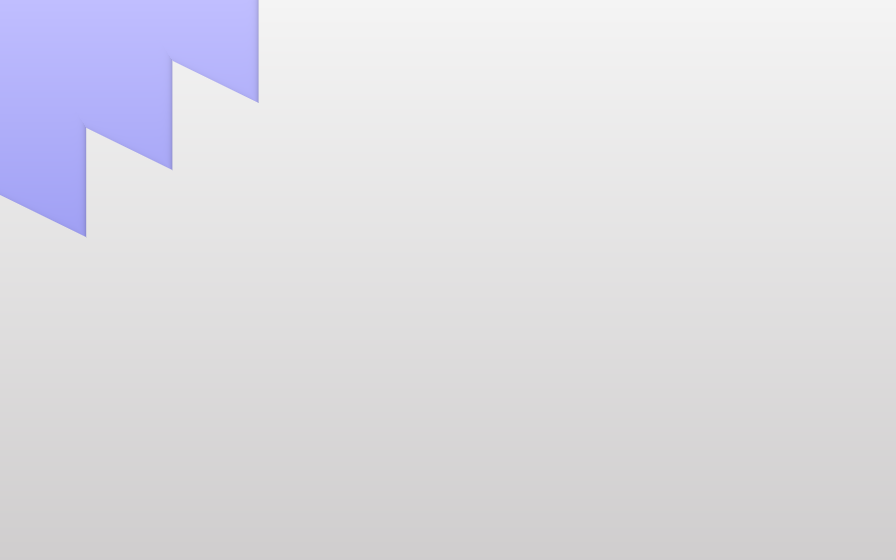
Give the GLSL for this background, as a WebGL 1 fragment shader.

```glsl
precision highp float;
// A soft grey vertical gradient with a violet sawtooth panel in the upper left.
// The panel is a union of wedges, each cut by a vertical and a sloped edge,
// evaluated as a signed distance in units of canvas height.
uniform vec2 u_resolution;

#define TEETH 3
#define TOOTH_WIDTH 0.1539
#define TOOTH_RISE 0.1198
#define FIRST_DEPTH 0.348
#define EDGE_SLOPE 0.49
#define PANEL_HEIGHT 0.423
#define SHADE_WIDTH 0.004
#define SHADE_STRENGTH 0.17

const vec3 GREY_TOP = vec3(0.957, 0.957, 0.957);
const vec3 GREY_BOTTOM = vec3(0.813, 0.805, 0.807);
const vec3 VIOLET_TOP = vec3(0.753, 0.745, 1.0);
const vec3 VIOLET_BOTTOM = vec3(0.627, 0.627, 0.957);

// Inside distances of one wedge: x to its right edge, y to its sloped edge.
vec2 wedgeEdges(vec2 p, float index) {
    float right = (index + 1.0) * TOOTH_WIDTH - p.x;
    float fromLeft = p.x - index * TOOTH_WIDTH;
    float depth = FIRST_DEPTH - index * TOOTH_RISE + EDGE_SLOPE * fromLeft;
    float slope = (depth - p.y) / sqrt(1.0 + EDGE_SLOPE * EDGE_SLOPE);
    return vec2(right, slope);
}

void main() {
    // Height units, with y measured down from the top.
    float pixel = 1.0 / u_resolution.y;
    vec2 p = gl_FragCoord.xy * pixel;
    p.y = 1.0 - p.y;

    // Union of the wedges, keeping the edges of the deepest one.
    float inside = -10.0;
    vec2 edges = vec2(0.0);
    for (int i = 0; i < TEETH; i++) {
        vec2 candidate = wedgeEdges(p, float(i));
        float dist = min(candidate.x, candidate.y);
        if (dist > inside) {
            inside = dist;
            edges = candidate;
        }
    }

    // Panel gradient, darkened along its edges, most on the vertical ones.
    vec3 panel = mix(VIOLET_TOP, VIOLET_BOTTOM, clamp(p.y / PANEL_HEIGHT, 0.0, 1.0));
    vec2 shade = exp(-max(edges, 0.0) / SHADE_WIDTH);
    panel *= 1.0 - SHADE_STRENGTH * max(shade.x, 0.3 * shade.y);

    // Composite over the backdrop with a one-pixel smooth edge.
    vec3 backdrop = mix(GREY_TOP, GREY_BOTTOM, p.y);
    float coverage = clamp(inside / pixel + 0.5, 0.0, 1.0);
    gl_FragColor = vec4(mix(backdrop, panel, coverage), 1.0);
}
```
